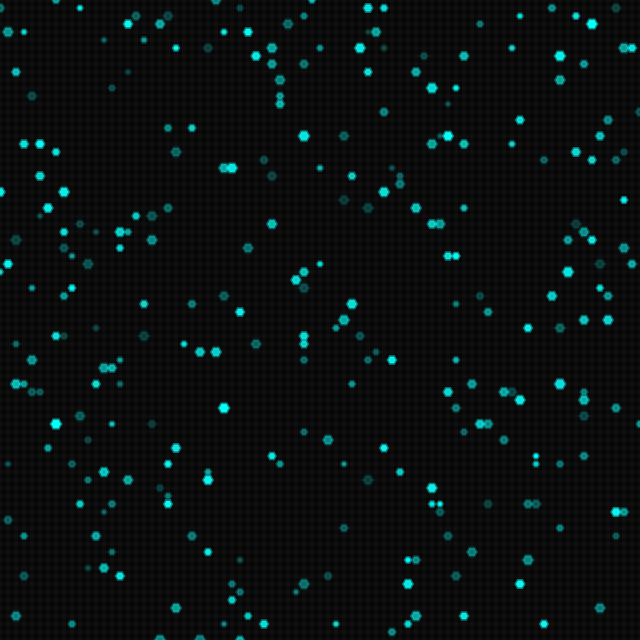
Reproduce this background procedurally as a Shadertoy shader.

```glsl
#define CELLS 80.0
#define DENSITY 0.042
#define RADIUS_RANGE vec2(0.27, 0.61)
#define ALPHA_RANGE vec2(0.15, 1.0)
#define STROKE_HALF 0.19
#define STROKE_ALPHA 0.5
#define LINE_WIDTH 0.5
#define LINE_GLOW 0.022
#define BASE_COLOR vec3(0.02)
#define DOT_COLOR vec3(0.04, 1.0, 0.98)

// Integer hash: three independent values in 0..1 per lattice point
vec3 hash3(ivec2 cell) {
    uvec3 v = uvec3(uint(cell.x + 512), uint(cell.y + 512), 17u);
    v = v * 1664525u + 1013904223u;
    v.x += v.y * v.z; v.y += v.z * v.x; v.z += v.x * v.y;
    v ^= v >> 16u;
    v.x += v.y * v.z; v.y += v.z * v.x; v.z += v.x * v.y;
    return vec3(v >> 8u) / 16777216.0;
}

// Hexagon with corners to the left and right
float hexDistance(vec2 p, float radius) {
    p = abs(p);
    return max(p.y, dot(p, vec2(0.8660254, 0.5))) - 0.8660254 * radius;
}

float coverage(float dist, float pixel) {
    return clamp(0.5 - dist / pixel, 0.0, 1.0);
}

void mainImage(out vec4 fragColor, in vec2 fragCoord) {
    float pixel = CELLS / iResolution.y;
    vec2 p = fragCoord * pixel;
    vec2 nearest = floor(p + 0.5);

    // Faint crossing bands centred on the lattice
    vec2 bandDist = abs(p - nearest) - 0.5 * LINE_WIDTH;
    float bands = coverage(bandDist.x, pixel) + coverage(bandDist.y, pixel);
    vec3 color = BASE_COLOR + LINE_GLOW * bands;

    // Scattered translucent hexagons, each with a softer overlapping outline
    for (int y = -1; y <= 1; y++) {
        for (int x = -1; x <= 1; x++) {
            vec2 site = nearest + vec2(x, y);
            vec3 rnd = hash3(ivec2(site));
            if (rnd.x > DENSITY) continue;

            float radius = mix(RADIUS_RANGE.x, RADIUS_RANGE.y, rnd.y);
            float alpha = mix(ALPHA_RANGE.x, ALPHA_RANGE.y, rnd.z);
            float dist = hexDistance(p - site, radius);
            float fill = coverage(dist, pixel);
            float stroke = coverage(abs(dist) - STROKE_HALF, pixel);
            color = mix(color, DOT_COLOR, alpha * fill);
            color = mix(color, DOT_COLOR, alpha * STROKE_ALPHA * stroke);
        }
    }

    fragColor = vec4(color, 1.0);
}
```
